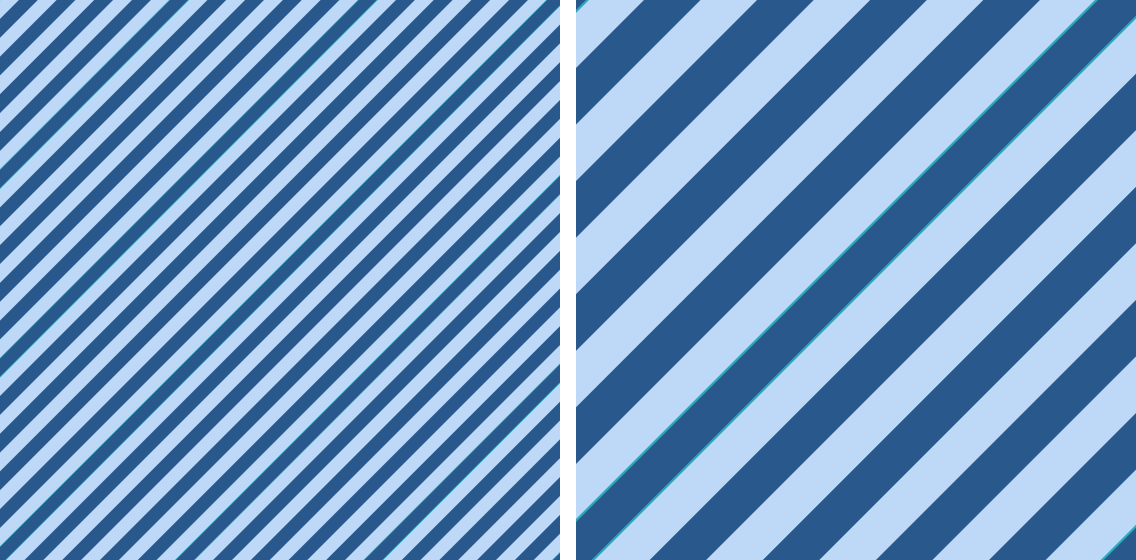
Left, the full canvas; right, a detail of the centre.
A WebGL 2 fragment shader for this pattern:

```glsl
#version 300 es
precision highp float;
// Diagonal navy stripes on pale blue, every fifth stripe trimmed with thin teal edges.

uniform vec2 u_resolution;
out vec4 fragColor;

const vec3 PALE_BLUE = vec3(0.74, 0.85, 0.97);
const vec3 NAVY = vec3(0.16, 0.35, 0.55);
const vec3 TEAL = vec3(0.17, 0.66, 0.73);

const float STRIPES_PER_UNIT = 21.0;  // counted across the stripes
const float TRIM_WIDTH = 0.0013;
const float TRIM_INTERVAL = 5.0;

// Share of a pixel lying inside a shape, from its signed distance.
float coverage(float dist, float pixel) {
    return clamp(0.5 - dist / pixel, 0.0, 1.0);
}

// Signed distance to a dark band that fills the middle half of each period.
float bandDistance(float phase, float period) {
    return (abs(fract(phase) - 0.5) - 0.25) * period;
}

// Trim width of a stripe: zero except on every fifth one.
float trimWidth(float index, float interval, float width) {
    return mod(index, interval) > interval - 1.5 ? width : 0.0;
}

void main() {
    vec2 uv = gl_FragCoord.xy / u_resolution.y;
    float pixel = 1.0 / u_resolution.y;

    // Distance from the top left corner, across the 45 degree stripes
    float across = (uv.x + 1.0 - uv.y) * inversesqrt(2.0);
    float phase = across * STRIPES_PER_UNIT - 0.25;

    float dist = bandDistance(phase, 1.0 / STRIPES_PER_UNIT);
    float halfTrim = 0.5 * trimWidth(floor(phase), TRIM_INTERVAL, TRIM_WIDTH);

    // Navy core, then the trim centred on its edge
    float outer = coverage(dist - halfTrim, pixel);
    float core = coverage(dist + halfTrim, pixel);
    vec3 color = PALE_BLUE * (1.0 - outer) + TEAL * (outer - core) + NAVY * core;

    fragColor = vec4(color, 1.0);
}
```
